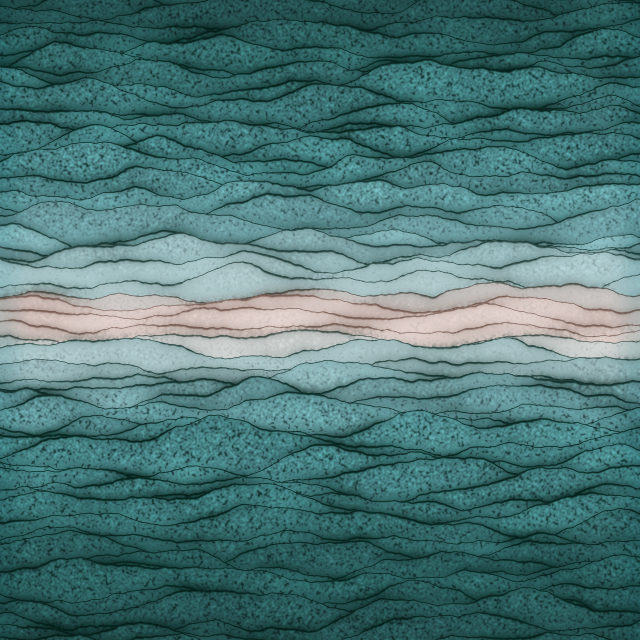
A three.js fragment shader for this background:

```glsl
varying vec2 vUv;

const int LAYERS = 58;
const float TOP = 1.043;
const float SPACING = 0.019;
const float BAND_TOP = 0.54;
const float BAND_BOTTOM = 0.483;
const float SOFTNESS = 0.0009;
const float LINE_WIDTH = 0.0023;
const float SHADOW_WIDTH = 0.0075;
const float GRAIN = 0.42;
const float TAU = 6.28319;

const vec3 DEEP = vec3(0.17, 0.37, 0.37);
const vec3 TEAL = vec3(0.27, 0.50, 0.51);
const vec3 SKY = vec3(0.46, 0.66, 0.68);
const vec3 MIST = vec3(0.67, 0.77, 0.78);
const vec3 BLUSH = vec3(0.90, 0.835, 0.815);
const vec3 INK = vec3(0.02, 0.13, 0.105);
const vec3 SEPIA = vec3(0.36, 0.25, 0.21);

float hash(float n) {
  return fract(sin(n * 12.9898) * 43758.55);
}

vec2 gradientAt(vec2 cell) {
  float angle = TAU * fract(sin(dot(cell, vec2(127.1, 311.7))) * 43758.55);
  return vec2(cos(angle), sin(angle));
}

float gradientNoise(vec2 p) {
  vec2 i = floor(p);
  vec2 f = p - i;
  vec2 u = f * f * f * (f * (f * 6.0 - 15.0) + 10.0);
  float a = dot(gradientAt(i), f);
  float b = dot(gradientAt(i + vec2(1.0, 0.0)), f - vec2(1.0, 0.0));
  float c = dot(gradientAt(i + vec2(0.0, 1.0)), f - vec2(0.0, 1.0));
  float d = dot(gradientAt(i + vec2(1.0, 1.0)), f - vec2(1.0, 1.0));
  return mix(mix(a, b, u.x), mix(c, d, u.x), u.y);
}

// How far a height lies outside the pale band, 0 at its edge
float bandDistance(float height) {
  float above = (height - BAND_TOP) / (1.0 - BAND_TOP);
  float below = 1.3 * (BAND_BOTTOM - height) / BAND_BOTTOM;
  return max(above, below);
}

vec3 washColor(float t) {
  vec3 color = mix(BLUSH, MIST, smoothstep(0.0, 0.055, t));
  color = mix(color, SKY, smoothstep(0.05, 0.3, t));
  color = mix(color, TEAL, smoothstep(0.2, 0.5, t));
  return mix(color, DEEP, smoothstep(0.5, 1.0, t));
}

// Broad waves that shape the two edges of the pale band
float bandSwell(float x, float height) {
  float upper = 0.013 * cos(TAU * (x - 0.06) / 0.365)
              - 0.014 * smoothstep(0.72, 1.0, x);
  float lower = 0.011 * cos(TAU * (x - 0.25) / 0.27);
  return mix(lower, upper, smoothstep(0.46, 0.54, height));
}

float ridgeHeight(float x, float height, float id, float calm) {
  float row = id * 7.37;
  float bend = x + 0.03 * gradientNoise(vec2(x * 5.0, row + 1.9));
  float waves = 0.058 * gradientNoise(vec2(bend * 3.6 + row, row))
              + 0.03 * gradientNoise(vec2(bend * 8.5 - row, row + 3.3));
  float ragged = 0.006 * gradientNoise(vec2(x * 30.0, row + 8.1))
               + 0.002 * gradientNoise(vec2(x * 100.0, row + 5.7));
  return height + waves * (1.0 - 0.75 * calm) + ragged
       + calm * bandSwell(x, height);
}

void main() {
  vec2 uv = vUv;
  // Turned axes keep the paper fibres off the grid
  vec2 paper = mat2(0.8, 0.6, -0.6, 0.8) * uv;
  float fine = gradientNoise(paper * 230.0 + 7.3);
  float medium = gradientNoise(paper.yx * 125.0 + 3.1);
  float mottle = gradientNoise(paper * 55.0 + 19.0);
  float grain = fine + 0.8 * medium + 0.4 * mottle;
  float cloud = gradientNoise(uv * vec2(7.0, 13.0) + 41.0);
  float patches = gradientNoise(uv * vec2(8.0, 24.0));
  float stain = smoothstep(-0.5, 0.5, patches + 0.6 * grain);
  vec3 color = washColor(1.0);

  // Overlapping sheets, from the far top to the near bottom
  for (int i = 0; i < LAYERS; i++) {
    float id = float(i);
    float level = TOP - id * SPACING;
    float calm = exp(-pow((level - 0.5) / 0.05, 2.0));
    float height = level + (hash(id + 2.0) - 0.5) * SPACING * (1.0 - calm);
    float depth = ridgeHeight(uv.x, height, id, calm) - uv.y;
    float t = bandDistance(level);
    float dark = smoothstep(0.02, 0.55, t);
    vec3 ink = mix(SEPIA, INK, smoothstep(-0.02, 0.05, t));

    // Shade gathered behind the ridge
    float shade = exp(-max(-depth, 0.0) / SHADOW_WIDTH);
    color = mix(color, ink, shade * stain * mix(0.3, 0.62, dark));

    // Sheet with a stained upper edge
    vec3 sheet = washColor(t) * (0.95 + 0.12 * hash(id + 31.0));
    float below = max(depth, 0.0);
    sheet = mix(sheet, ink, 0.42 * stain * exp(-below / 0.006));
    float width = LINE_WIDTH * (0.7 + 0.8 * smoothstep(-0.3, 0.4, patches));
    float line = 1.0 - smoothstep(0.4 * width, 1.4 * width, below);
    sheet = mix(sheet, ink, line * mix(0.68, 0.98, dark) * (0.75 + 0.25 * stain));
    color = mix(color, sheet, smoothstep(-SOFTNESS, SOFTNESS, depth));
  }

  // Paper grain and dark flecks, stronger in the deep washes
  float depthTone = smoothstep(0.0, 0.5, bandDistance(uv.y));
  color *= 1.0 + GRAIN * grain * mix(0.2, 1.0, depthTone) + 0.14 * cloud * depthTone;
  float fleck = smoothstep(0.25, 0.65, -grain);
  color = mix(color, INK, fleck * 0.4 * depthTone);

  // Cooler, darker margins
  float side = smoothstep(0.45, 0.5, abs(uv.x - 0.5));
  color *= 1.0 - side * vec3(0.14, 0.06, 0.05);
  color *= 1.0 - 0.08 * smoothstep(0.42, 0.5, abs(uv.y - 0.5));
  gl_FragColor = vec4(clamp(color, 0.0, 1.0), 1.0);
}
```
